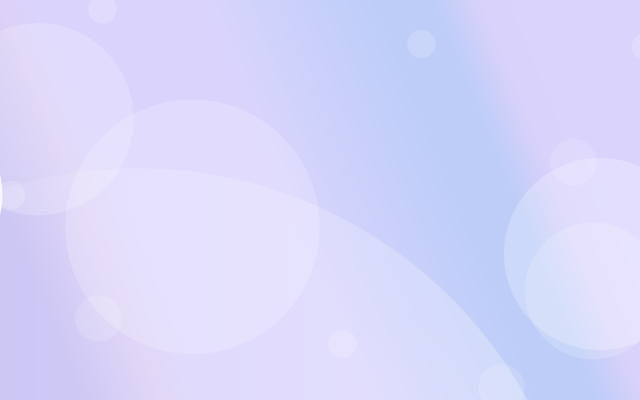
Reproduce this background procedurally as a Shadertoy shader.

```glsl
// Pastel backdrop: a slanted lavender, pink and blue gradient under
// translucent white discs. Colour bands follow one slanted coordinate,
// and each disc is an antialiased circle blended over them.

const vec3 VIOLET = vec3(0.785, 0.760, 0.955);
const vec3 PINK = vec3(0.865, 0.820, 0.965);
const vec3 LAVENDER = vec3(0.855, 0.833, 0.992);
const vec3 BLUE = vec3(0.740, 0.805, 0.972);
const vec3 LILAC = vec3(0.850, 0.822, 0.982);
const float SLANT = 0.41;

// Linear ramp from 0 at a to 1 at b
float ramp(float a, float b, float x) {
    return clamp((x - a) / (b - a), 0.0, 1.0);
}

// Slanted colour bands, from left to right
vec3 bands(vec2 p) {
    float s = p.x - SLANT * (1.0 - p.y);
    vec3 color = mix(VIOLET, PINK, ramp(-0.2, 0.0, s));
    color = mix(color, LAVENDER, ramp(0.0, 0.1, s));
    color = mix(color, BLUE, ramp(0.5, 0.94, s));
    color = mix(color, LILAC, ramp(1.08, 1.2, s));
    return mix(color, LAVENDER, ramp(1.2, 1.32, s));
}

// Coverage of a disc with an edge one pixel wide
float disc(vec2 p, vec2 center, float radius, float pixel) {
    return clamp(0.5 - (length(p - center) - radius) / pixel, 0.0, 1.0);
}

vec3 whiten(vec3 color, float amount) {
    return mix(color, vec3(1.0), amount);
}

void mainImage(out vec4 fragColor, in vec2 fragCoord) {
    float pixel = 1.0 / iResolution.y;
    vec2 p = fragCoord * pixel;
    vec3 color = bands(p);

    // Broad hill, more opaque towards the right
    float hill = disc(p, vec2(0.344, -0.531), 1.11, pixel);
    color = whiten(color, hill * mix(0.08, 0.26, ramp(0.0, 1.25, p.x)));

    // Large discs: centre, radius, opacity
    vec4 large[5] = vec4[5](
        vec4(0.094, 0.702, 0.240, 0.18),
        vec4(0.481, 0.433, 0.318, 0.18),
        vec4(1.500, 0.365, 0.240, 0.23),
        vec4(1.483, 0.273, 0.171, 0.17),
        vec4(-0.213, 0.513, 0.219, 0.80));
    for (int i = 0; i < 5; i++) {
        color = whiten(color, large[i].w * disc(p, large[i].xy, large[i].z, pixel));
    }

    // Medium and small bubbles
    vec2 medium[3] = vec2[3](vec2(1.433, 0.594), vec2(0.246, 0.204), vec2(1.254, 0.031));
    for (int i = 0; i < 3; i++) {
        color = whiten(color, 0.14 * disc(p, medium[i], 0.058, pixel));
    }
    vec2 small[5] = vec2[5](vec2(0.256, 0.977), vec2(1.054, 0.890),
        vec2(1.615, 0.883), vec2(0.027, 0.512), vec2(0.856, 0.140));
    for (int i = 0; i < 5; i++) {
        color = whiten(color, 0.18 * disc(p, small[i], 0.0354, pixel));
    }

    fragColor = vec4(color, 1.0);
}
```
